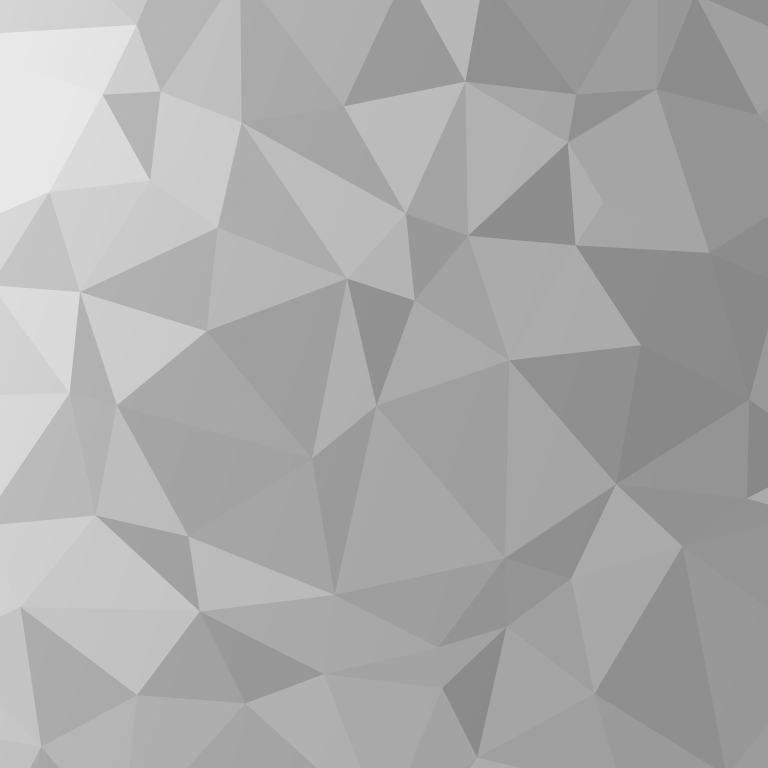
Write a WebGL 2 fragment shader that draws this background.

```glsl
#version 300 es
precision highp float;
// Low-poly backdrop: irregular grey triangles, brightest at the upper left.

uniform vec2 u_resolution;
out vec4 fragColor;

const float GRID_SCALE = 6.9;   // cells across the canvas
const float GRID_ANGLE = 0.42;  // turns the grid away from the canvas axes
const float JITTER = 0.86;      // below 1.0 keeps every cell a simple quad
const float FACET_CONTRAST = 0.155;
const float FACET_GRADIENT = 0.2;

float hash(vec2 p) {
    vec3 q = fract(vec3(p.xyx) * vec3(0.1031, 0.1030, 0.0973));
    q += dot(q, q.yzx + 33.33);
    return fract((q.x + q.y) * q.z);
}

float cross2(vec2 a, vec2 b) {
    return a.x * b.y - a.y * b.x;
}

mat2 rotation(float angle) {
    float c = cos(angle), s = sin(angle);
    return mat2(c, s, -s, c);
}

// Grid corner moved by a random offset
vec2 corner(vec2 id) {
    vec2 offset = vec2(hash(id + 17.3), hash(id + 71.9)) - 0.5;
    return id + JITTER * offset;
}

// Signed distance to a line, positive on its left
float edgeDistance(vec2 p, vec2 a, vec2 b) {
    return cross2(b - a, p - a) / max(length(b - a), 1e-4);
}

// Smooth coverage of a counter-clockwise triangle
float coverage(vec2 p, vec2 a, vec2 b, vec2 c, float pixel) {
    float inside = min(edgeDistance(p, a, b),
                   min(edgeDistance(p, b, c), edgeDistance(p, c, a)));
    return clamp(inside / pixel + 0.5, 0.0, 1.0);
}

// Light falling off to the right and downwards
float ambient(vec2 uv) {
    float falloff = uv.x + 0.35 * (1.0 - uv.y);
    return 0.578 + 0.36 * exp(-2.6 * max(falloff, -0.05));
}

// Grey level and weight of one facet
vec2 facet(vec2 p, vec2 a, vec2 b, vec2 c, float seed, mat2 turn, float pixel) {
    float weight = coverage(p, a, b, c, pixel);
    vec2 centre = (a + b + c) / 3.0;
    vec2 lit = mix(centre, p, FACET_GRADIENT) * turn / GRID_SCALE;
    float grey = ambient(lit) + FACET_CONTRAST * (seed - 0.5);
    return vec2(clamp(grey, 0.535, 0.91), 1.0) * weight;
}

// Both facets of a cell, split along its Delaunay diagonal
vec2 cellFacets(vec2 p, vec2 id, mat2 turn, float pixel) {
    vec2 a = corner(id);
    vec2 b = corner(id + vec2(1.0, 0.0));
    vec2 c = corner(id + vec2(1.0, 1.0));
    vec2 d = corner(id + vec2(0.0, 1.0));
    float angleSum = cross2(c - b, a - b) * dot(a - d, c - d)
                   + dot(c - b, a - b) * cross2(a - d, c - d);
    float seed1 = hash(id + 131.7);
    float seed2 = hash(id + 213.1);
    if (angleSum > 0.0) {
        return facet(p, a, b, c, seed1, turn, pixel)
             + facet(p, a, c, d, seed2, turn, pixel);
    }
    return facet(p, a, b, d, seed1, turn, pixel)
         + facet(p, b, c, d, seed2, turn, pixel);
}

void main() {
    float extent = min(u_resolution.x, u_resolution.y);
    mat2 turn = rotation(GRID_ANGLE);
    vec2 p = turn * (gl_FragCoord.xy / extent) * GRID_SCALE;
    float pixel = GRID_SCALE / extent;

    // Jittered cells reach at most one cell beyond their own square
    vec2 sum = vec2(0.0);
    for (int y = -1; y <= 1; y++) {
        for (int x = -1; x <= 1; x++) {
            sum += cellFacets(p, floor(p) + vec2(x, y), turn, pixel);
        }
    }
    fragColor = vec4(vec3(sum.x / max(sum.y, 1e-4)), 1.0);
}
```
